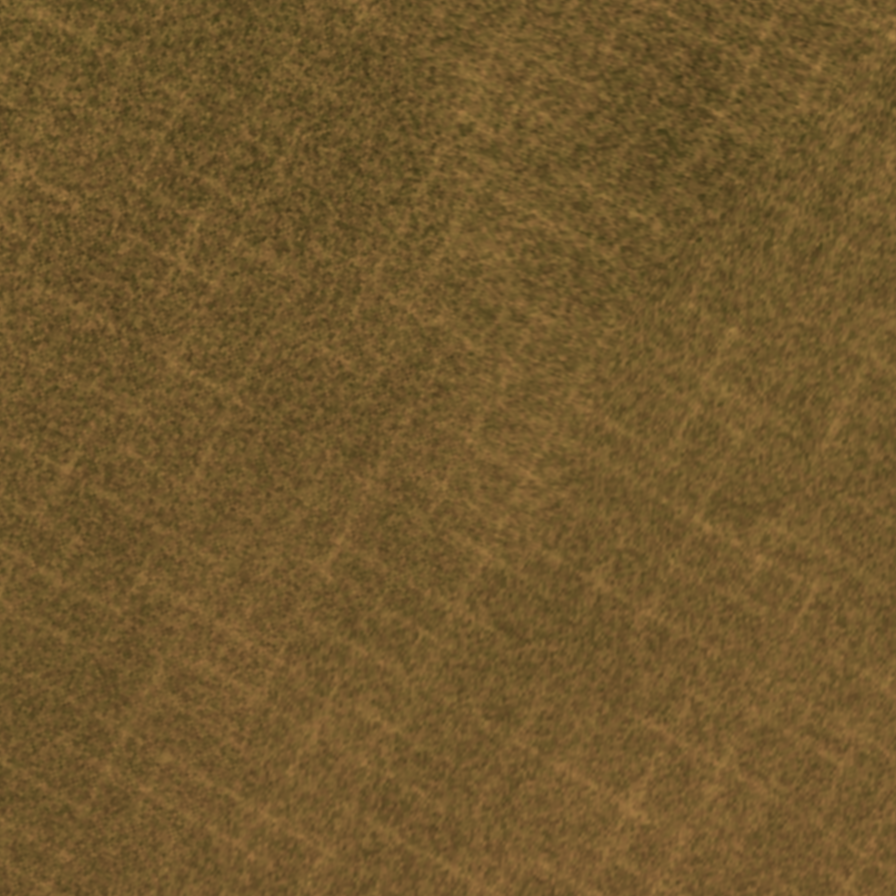
This texture is drawn by a Shadertoy shader. Its source:

```glsl
// Worn brown cloth: soft uneven shading, fine grain whose direction drifts
// across the canvas, and two crossing families of faint, broken pale threads.
// Value noise gives the grain and shading; jittered rows give the threads.

float hash(vec2 p) {
    vec3 q = fract(p.xyx * vec3(0.1031, 0.1030, 0.0973));
    q += dot(q, q.yzx + 33.33);
    return fract((q.x + q.y) * q.z);
}

float noise(vec2 p) {
    vec2 cell = floor(p), f = fract(p);
    f = f * f * (3.0 - 2.0 * f);
    float low = mix(hash(cell), hash(cell + vec2(1, 0)), f.x);
    float high = mix(hash(cell + vec2(0, 1)), hash(cell + vec2(1, 1)), f.x);
    return mix(low, high, f.y);
}

vec2 rotate(vec2 p, float angle) {
    float c = cos(angle), s = sin(angle);
    return vec2(c * p.x + s * p.y, c * p.y - s * p.x);
}

// Two octaves of flecks, stretched along the given direction.
float grain(vec2 p, float angle, float stretch) {
    vec2 q = rotate(p, angle) * vec2(1.0 / stretch, 1.0) + 3.0;
    return 0.60 * noise(q * 205.0) + 0.50 * noise(rotate(q, 0.6) * 300.0 + 40.0) - 0.55;
}

// Soft parallel threads along x, each jittered and broken into dashes.
float threads(vec2 p, float spacing, float seed) {
    p.y += 0.008 * (noise(p * 6.0 + seed) - 0.5);
    float row = floor(p.y / spacing);
    float jitter = 0.5 * (hash(vec2(row + 50.0, seed)) - 0.5);
    float away = abs(fract(p.y / spacing) - 0.5 - jitter) * spacing;
    float dash = noise(vec2(p.x * 11.0 + 20.0, row * 7.3 + seed + 90.0));
    float core = exp(-pow(away / 0.0042, 2.0));
    float halo = exp(-pow(away / 0.010, 2.0));
    return (0.70 * core + 0.30 * halo) * smoothstep(0.20, 0.75, dash);
}

float blob(vec2 p, vec2 centre, vec2 size) {
    vec2 d = (p - centre) / size;
    return exp(-dot(d, d));
}

void mainImage(out vec4 fragColor, in vec2 fragCoord) {
    vec2 p = fragCoord / iResolution.xy;

    // Broad light and dark patches
    float shade = 0.32 * (noise(p * 3.2 + 7.0) - 0.5) + 0.28 * (noise(p * 9.0 + 31.0) - 0.5);
    shade -= 0.45 * blob(p, vec2(0.72, 0.87), vec2(0.13, 0.17));
    shade -= 0.22 * blob(p, vec2(0.0, 0.28), vec2(0.18, 0.30));
    shade -= 0.15 * blob(p, vec2(0.35, 0.85), vec2(0.35, 0.22));
    shade += 0.18 * blob(p, vec2(0.55, 0.20), vec2(0.45, 0.35));
    shade += 0.20 * (noise(p * 32.0 + 5.0) - 0.5);

    // Grain: round at upper left, level in the middle, steep at lower right
    float level = smoothstep(0.35, 0.65, p.x + 0.3 * (noise(p * 4.0) - 0.5));
    float steep = smoothstep(0.45, 0.62, p.x - p.y + 0.45 + 0.3 * (noise(p * 5.0 + 9.0) - 0.5));
    vec3 share = vec3((1.0 - level) * (1.0 - steep), level * (1.0 - steep), steep);
    float flecks = dot(share, vec3(grain(p, 0.5, 1.1), grain(p, -0.25, 1.45), grain(p, 1.05, 1.4)));
    flecks /= length(share);
    float roughness = mix(1.75, 2.35, smoothstep(0.35, 0.85, p.y - 0.3 * p.x + 0.15));

    // Crossing threads
    float weave = threads(rotate(p, -0.54), 0.052, 3.0);
    weave += 0.9 * threads(rotate(p, 1.08), 0.066, 17.0);

    // Tone runs dark to light, tint runs olive to russet
    float tone = shade + roughness * flecks + 0.62 * weave - 0.06;
    float tint = 0.25 - 0.55 * p.y + 0.4 * (noise(p * 4.0 + 60.0) - 0.5)
               + 1.6 * (noise(rotate(p, 0.4) * 150.0 + 12.0) - 0.5);
    vec3 cloth = vec3(0.444, 0.345, 0.177);
    cloth += tone * vec3(0.110, 0.078, 0.050);
    cloth += tint * vec3(0.013, -0.010, 0.006);
    fragColor = vec4(cloth, 1.0);
}
```
